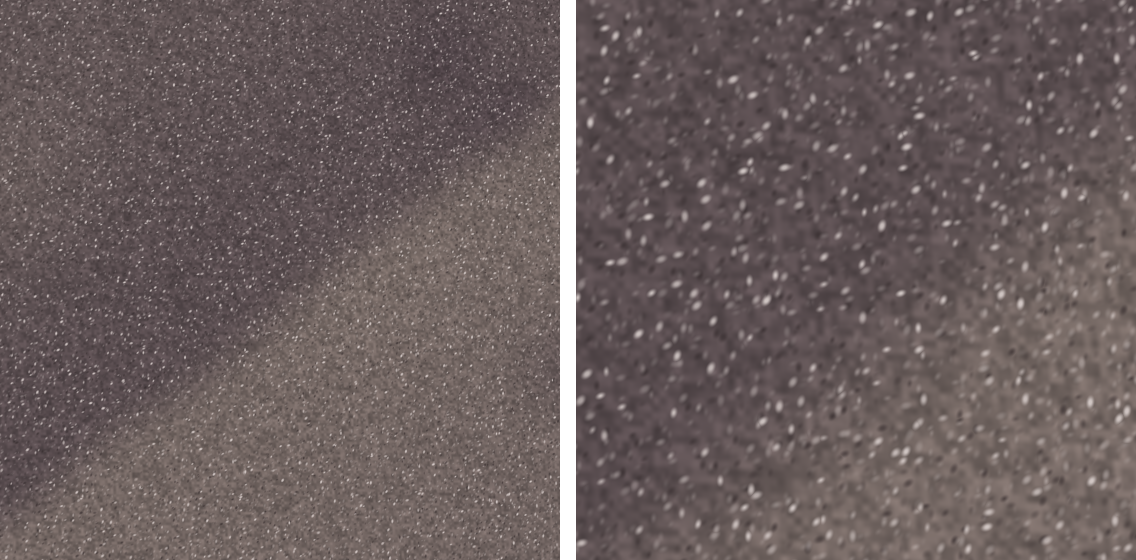
Left: the whole. Right: its middle third, enlarged.
Reproduce this texture procedurally as a WebGL 1 fragment shader.

```glsl
precision highp float;
// Matte grey-brown surface with fine glitter, crossed by a soft diagonal shadow.
// Broad light comes from a smooth edge and blurred spots; the grain is value
// noise plus layers of small tilted ellipses scattered one per grid cell.
uniform vec2 u_resolution;

const vec3 SHADE = vec3(0.345, 0.297, 0.308);
const vec3 LIGHT = vec3(0.452, 0.402, 0.386);
const vec3 GLINT = vec3(0.84, 0.80, 0.79);
const vec3 PIT = vec3(0.20, 0.165, 0.17);

// Sine-free hashes
float hash(vec2 p) {
  vec3 q = fract(vec3(p.xyx) * 0.1031);
  q += dot(q, q.yzx + 33.33);
  return fract((q.x + q.y) * q.z);
}

vec2 hash2(vec2 p) {
  return vec2(hash(p + 17.3), hash(p + 71.9));
}

float valueNoise(vec2 p) {
  vec2 cell = floor(p);
  vec2 f = fract(p);
  f = f * f * (3.0 - 2.0 * f);
  float low = mix(hash(cell), hash(cell + vec2(1.0, 0.0)), f.x);
  float high = mix(hash(cell + vec2(0.0, 1.0)), hash(cell + 1.0), f.x);
  return mix(low, high, f.y);
}

// Soft round spot, 1 at its centre
float spot(vec2 p, vec2 centre, float radius) {
  vec2 d = (p - centre) / radius;
  return exp(-dot(d, d));
}

vec2 rotate(vec2 p, float angle) {
  float c = cos(angle);
  float s = sin(angle);
  return vec2(c * p.x + s * p.y, c * p.y - s * p.x);
}

// Strongest speck at p; lengths are in grid cells, blur is the edge softness
float specks(vec2 p, float share, float radius, float blur, float seed) {
  vec2 home = floor(p);
  float strongest = 0.0;
  for (int j = -1; j <= 1; j++) {
    for (int i = -1; i <= 1; i++) {
      vec2 cell = home + vec2(float(i), float(j));
      vec2 key = cell + seed;
      vec2 shape = hash2(key + 131.0);
      vec2 offset = rotate(p - cell - hash2(key), 0.35 + 1.1 * shape.x);
      float size = radius * mix(0.65, 1.25, shape.y);
      float dist = length(offset * vec2(0.72, 1.2)) - size;
      float cover = 1.0 - smoothstep(-blur, blur, dist);
      float present = step(hash(key + 257.0), share);
      float strength = mix(0.25, 1.0, pow(hash(key + 389.0), 1.6));
      strongest = max(strongest, cover * present * strength);
    }
  }
  return strongest;
}

// Amount of light: 0 in the shadow band, 1 on the lit side
float illumination(vec2 p) {
  float edge = p.y - 0.07 - 0.78 * p.x + 0.03 * (valueNoise(p * 5.0) - 0.5);
  float light = 1.0 - smoothstep(-0.09, 0.06, edge);
  light += 0.30 * smoothstep(0.15, 0.7, edge);
  light += 0.30 * spot(p, vec2(0.0, 0.68), 0.16);
  light += 0.22 * spot(p, vec2(0.98, 0.92), 0.13);
  light += 0.12 * spot(p, vec2(0.65, 0.52), 0.20);
  light -= 0.25 * spot(p, vec2(0.79, 0.91), 0.08);
  light -= 0.35 * spot(p, vec2(0.93, 0.79), 0.09);
  light -= 0.50 * spot(p, vec2(1.02, 0.35), 0.09);
  return light - 0.15 * spot(p, vec2(0.95, 0.10), 0.35);
}

void main() {
  vec2 uv = gl_FragCoord.xy / u_resolution;
  float pixel = 1.0 / min(u_resolution.x, u_resolution.y);

  // Grain shrinks gently towards the upper right
  vec2 grain = uv * (0.92 + 0.10 * (uv.x + uv.y));

  vec3 color = mix(SHADE, LIGHT, illumination(uv));

  // Fine mottling
  float mottle = 0.65 * valueNoise(grain * 210.0);
  mottle += 0.35 * valueNoise(rotate(grain, 0.6) * 105.0 + 40.0);
  color *= 1.0 + 0.46 * (mottle - 0.5);

  // Dark pits, faint flecks, then bright glints
  float blur = max(0.0017, 0.8 * pixel);
  float pits = specks(grain * 125.0, 0.34, 0.20, blur * 125.0, 11.0);
  float flecks = specks(grain * 150.0, 0.30, 0.20, blur * 150.0, 503.0);
  float glints = specks(grain * 112.0, 0.36, 0.20, blur * 112.0, 907.0);
  color = mix(color, PIT, 0.65 * pits);
  color = mix(color, GLINT, 0.30 * flecks);
  color = mix(color, GLINT, 0.95 * glints);

  gl_FragColor = vec4(color, 1.0);
}
```
